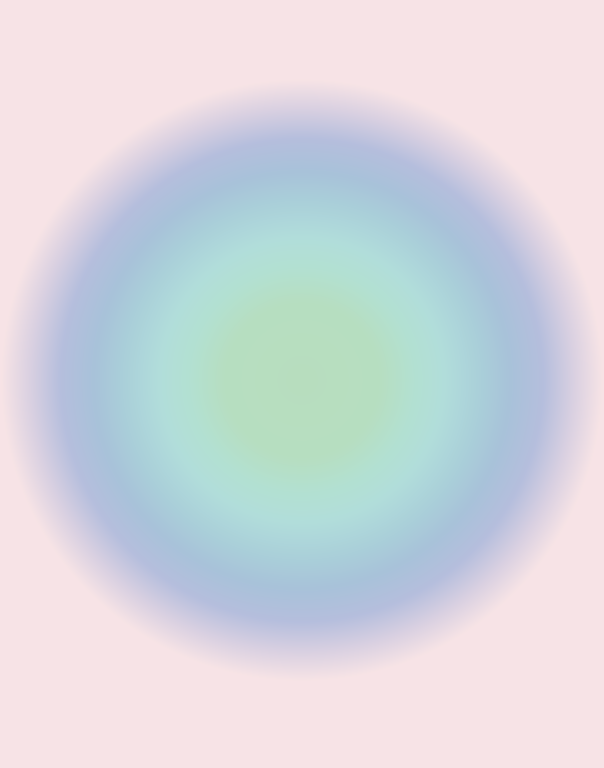
Write a WebGL 2 fragment shader that draws this background.

```glsl
#version 300 es
precision highp float;

uniform vec2 u_resolution;
out vec4 outColor;

const int STOP_COUNT = 9;

// Radii are fractions of the canvas width, from the core outwards
const float STOP_RADIUS[STOP_COUNT] = float[](
    0.0, 0.13, 0.185, 0.235, 0.295, 0.345, 0.40, 0.45, 0.498);

const vec3 STOP_COLOR[STOP_COUNT] = vec3[](
    vec3(0.718, 0.868, 0.745),  // green core
    vec3(0.715, 0.870, 0.755),
    vec3(0.700, 0.880, 0.820),  // mint
    vec3(0.695, 0.868, 0.855),  // aqua
    vec3(0.665, 0.812, 0.852),
    vec3(0.658, 0.760, 0.852),  // blue
    vec3(0.710, 0.745, 0.865),  // periwinkle
    vec3(0.850, 0.815, 0.882),  // lavender
    vec3(0.968, 0.892, 0.900)); // blush backdrop

// Blend through the colour stops by distance from the centre
vec3 radialGradient(float radius) {
    vec3 color = STOP_COLOR[0];
    for (int i = 1; i < STOP_COUNT; i++) {
        float start = STOP_RADIUS[i - 1];
        float span = STOP_RADIUS[i] - start;
        float blend = clamp((radius - start) / span, 0.0, 1.0);
        color = mix(color, STOP_COLOR[i], blend);
    }
    return color;
}

// Distance in canvas widths from a centre given as a canvas fraction
float distanceFrom(vec2 fragment, vec2 center, vec2 resolution) {
    return length(fragment - center * resolution) / resolution.x;
}

void main() {
    vec2 orbCenter = vec2(0.5, 0.505);
    float radius = distanceFrom(gl_FragCoord.xy, orbCenter, u_resolution);
    outColor = vec4(radialGradient(radius), 1.0);
}
```
